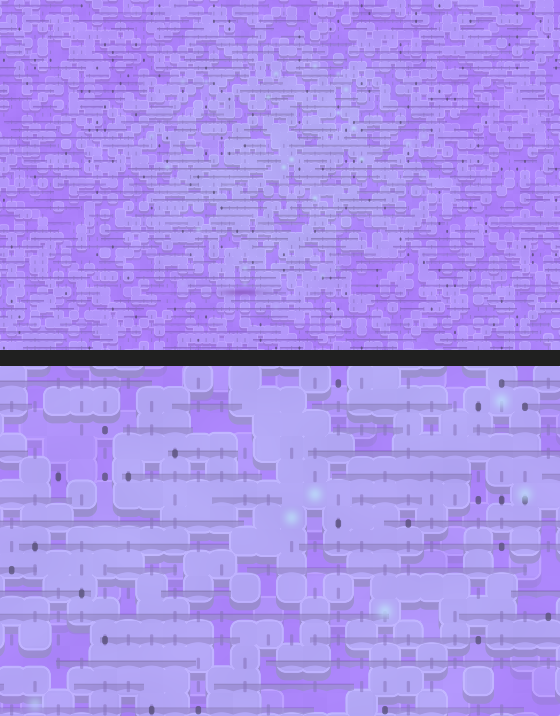
Top: the whole. Bottom: its middle third, enlarged.
This pattern is drawn by a Shadertoy shader. Its source:

```glsl
float hash(vec2 p) {
    vec3 q = fract(vec3(p.xyx) * 0.1031);
    q += dot(q, q.yzx + 33.33);
    return fract((q.x + q.y) * q.z);
}

float roundBox(vec2 p, vec2 size, float radius) {
    vec2 q = abs(p) - size + radius;
    return length(max(q, 0.0)) + min(max(q.x, q.y), 0.0) - radius;
}

// Soft oval, brightest toward the middle of the canvas
float middleGlow(vec2 p) {
    vec2 q = (p - vec2(36.0, 24.0)) / vec2(22.0, 20.0);
    return 1.0 - smoothstep(0.35, 1.15, length(q));
}

float patches(vec2 p) {
    return sin(p.x * 0.43 + 1.7 * sin(p.y * 0.31)) * sin(p.y * 0.57 + sin(p.x * 0.23));
}

// Union of the randomly occupied, overlapping tiles of one layer
float tileLayer(vec2 p, float coverage, float seed) {
    vec2 cell = floor(p);
    float d = 2.0;
    for (int y = -1; y <= 1; y++)
    for (int x = -1; x <= 1; x++) {
        vec2 id = cell + vec2(x, y);
        float chance = coverage + 0.18 * middleGlow(id) + 0.12 * patches(id);
        vec2 size = vec2(0.64, 0.62) + 0.08 * hash(id + seed + 5.0);
        if (hash(id + seed) < chance)
            d = min(d, roundBox(p - id - 0.5, size, 0.42));
    }
    return d;
}

// One raised layer: shadow below, face, pale rim
vec3 addLayer(vec3 color, vec2 p, float coverage, float seed, vec3 face, vec3 shade, float aa) {
    float d = tileLayer(p, coverage, seed);
    float shadow = tileLayer(p + vec2(0.0, 0.32), coverage, seed);
    color = mix(color, shade, 1.0 - smoothstep(-aa, aa, shadow));
    color = mix(color, face, 1.0 - smoothstep(-aa, aa, d));
    float rim = 1.0 - smoothstep(0.03, 0.03 + aa, abs(d + 0.05));
    return color + 0.05 * rim;
}

void mainImage(out vec4 fragColor, in vec2 fragCoord) {
    // 45 rows, 72 columns on an 8:5 canvas
    vec2 p = fragCoord / iResolution.y * 45.0;
    float aa = 0.6 * 45.0 / iResolution.y;
    float glow = middleGlow(p);

    vec3 color = vec3(0.67, 0.51, 0.98);
    color = addLayer(color, p, 0.14, 11.0, vec3(0.69, 0.57, 0.98), vec3(0.63, 0.50, 0.90), aa);
    color = addLayer(color, p, 0.34, 57.0, mix(vec3(0.70, 0.60, 0.98), vec3(0.70, 0.645, 0.96), glow),
                     mix(vec3(0.62, 0.49, 0.87), vec3(0.61, 0.55, 0.82), glow), aa);

    // Broken seams along the rows, scalloped below and fading upward
    vec2 id = floor(p);
    vec2 f = fract(p) - 0.5;
    float run = step(0.42, hash(vec2(floor((p.x + 3.0 * hash(id.yy)) / 3.0), id.y + 91.0)));
    float lower = -0.44 + 0.10 * abs(sin(3.14159 * p.x));
    float seam = smoothstep(lower - aa, lower + aa, f.y) * (1.0 - smoothstep(-0.16, -0.16 + aa, f.y));
    vec3 seamColor = mix(vec3(0.60, 0.48, 0.87), vec3(0.60, 0.54, 0.81), glow);
    color = mix(color, seamColor, 0.75 * seam * run);
    float edge = 1.0 - smoothstep(0.02, 0.02 + aa, abs(f.y + 0.14));
    color -= vec3(0.06, 0.06, 0.09) * edge * run;

    // Short upright joints
    float joint = 1.0 - smoothstep(-aa, aa, roundBox(f + vec2(0.0, 0.24), vec2(0.07, 0.24), 0.05));
    color = mix(color, vec3(0.54, 0.46, 0.75), 0.6 * joint * step(0.55, hash(id + 23.0)));

    // Small dark gaps between tiles
    float gap = 1.0 - smoothstep(-aa, aa, roundBox(f + vec2(0.0, 0.25), vec2(0.12, 0.18), 0.11));
    color = mix(color, vec3(0.34, 0.30, 0.46), 0.75 * gap * step(0.95, hash(id + 131.0)));

    // Sparse cool glints within the middle
    float glint = exp(-10.0 * dot(f, f)) * step(0.975, hash(id + 211.0));
    color = mix(color, vec3(0.74, 0.86, 0.98), 0.75 * glint * glow);

    // Low dark smudge
    vec2 smudge = (p - vec2(31.0, 7.4)) / vec2(2.6, 0.4);
    color = mix(color, vec3(0.50, 0.30, 0.68), 0.6 * exp(-dot(smudge, smudge)));

    // Broad fading and faint wear
    color.g += 0.022 * (glow - 0.4) + 0.012 * patches(p * 0.45);
    color += 0.010 * patches(p * 1.7) + 0.014 * (hash(id + 307.0) - 0.5);
    fragColor = vec4(clamp(color, 0.0, 1.0), 1.0);
}
```
